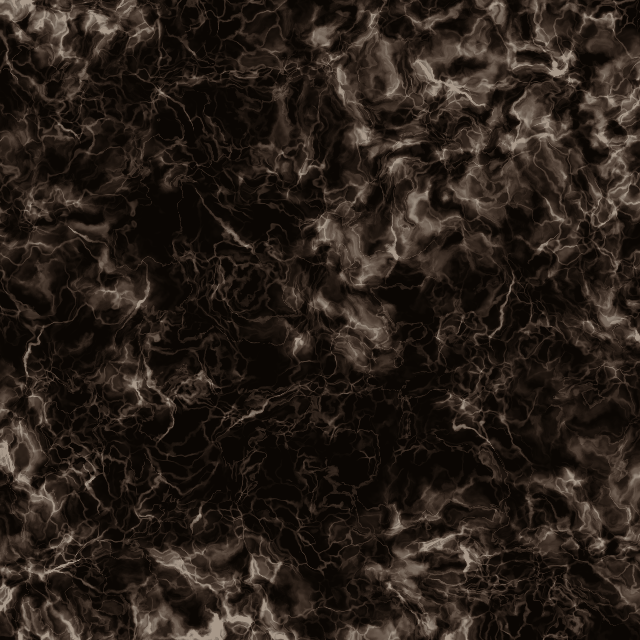
Reproduce this texture procedurally as a Shadertoy shader.

```glsl
// Dark brown brecciated marble: cloudy mineral haze over near-black fragments,
// a web of fine cracks at several scales, and a few short pale calcite veins.
// Everything is drawn in a noise-warped domain so that no line stays straight.

float hash(vec2 p) {
    return fract(sin(dot(p, vec2(127.1, 311.7))) * 43758.5453);
}

vec2 hash2(vec2 p) {
    return vec2(hash(p), hash(p + 57.3));
}

float noise(vec2 p) {
    vec2 i = floor(p), f = fract(p);
    f = f * f * (3.0 - 2.0 * f);
    return mix(mix(hash(i), hash(i + vec2(1, 0)), f.x),
               mix(hash(i + vec2(0, 1)), hash(i + vec2(1, 1)), f.x), f.y);
}

// Fractal noise around 0.5
float fbm(vec2 p) {
    float sum = 0.0, amp = 0.516;
    for (int i = 0; i < 5; i++) {
        sum += amp * noise(p);
        p = mat2(1.6, 1.2, -1.2, 1.6) * p + 7.7;
        amp *= 0.5;
    }
    return sum;
}

vec2 warp(vec2 p) {
    return vec2(fbm(p), fbm(p + 31.4)) - 0.5;
}

// Second minus first nearest-seed distance: zero along the cell borders
float crackDistance(vec2 p) {
    vec2 cell = floor(p);
    float nearest = 9.0, second = 9.0;
    for (int y = -1; y <= 1; y++)
    for (int x = -1; x <= 1; x++) {
        vec2 c = cell + vec2(x, y);
        float d = length(c + hash2(c) - p);
        second = min(second, max(nearest, d));
        nearest = min(nearest, d);
    }
    return second - nearest;
}

// Thin line along the mid level of a fractal noise
float wisp(vec2 p, float width) {
    return 1.0 - smoothstep(0.0, width, abs(fbm(p) - 0.5));
}

// Short tapered strokes, at most one per grid cell, mostly steep
float paleVeins(vec2 p) {
    vec2 cell = floor(p);
    float veins = 0.0;
    for (int y = -1; y <= 1; y++)
    for (int x = -1; x <= 1; x++) {
        vec2 c = cell + vec2(x, y);
        float present = step(0.35, hash(c + 3.1));
        float angle = 1.57 + 2.3 * (hash(c + 8.6) - 0.5);
        float halfLength = mix(0.18, 0.42, hash(c + 5.2));
        vec2 dir = vec2(cos(angle), sin(angle));
        vec2 q = p - c - hash2(c + 17.0);
        float along = clamp(dot(q, dir), -halfLength, halfLength);
        float d = length(q - along * dir);
        float taper = 1.0 - abs(along) / halfLength;
        float width = 0.008 + 0.022 * taper;
        float core = 1.0 - smoothstep(0.2 * width, width, d);
        float halo = 0.2 * exp(-d * 22.0) * taper;
        veins = max(veins, present * (core * (0.4 + 0.6 * taper) + halo));
    }
    return veins;
}

void mainImage(out vec4 fragColor, in vec2 fragCoord) {
    vec2 uv = fragCoord / iResolution.y;
    vec2 p = uv + 0.10 * warp(uv * 9.0) + 0.022 * warp(uv * 42.0 + 5.0);

    // Brown haze, mottled, and darkened inside the stone fragments
    float haze = smoothstep(0.34, 0.68, fbm(p * 6.0 + 2.0));
    float mottle = smoothstep(0.25, 0.75, fbm(p * 38.0 + 11.0));
    float inside = smoothstep(0.08, 0.6, crackDistance(p * 19.0 + 4.0));
    float value = 0.68 * haze * mottle * mix(1.25, 0.4, inside);

    // Web of cracks, finer and fainter with each layer
    float freq = 9.0;
    for (int i = 0; i < 4; i++) {
        vec2 q = p * freq + 13.0 * float(i);
        float width = 0.05 + 0.0042 * freq;
        float line = 1.0 - smoothstep(0.0, width, crackDistance(q));
        float mask = smoothstep(0.42, 0.68, fbm(q * 0.4 + 21.0));
        value += (0.44 - 0.05 * float(i)) * line * mask * (0.4 + mottle);
        freq *= 1.8;
    }

    // Wispy threads
    float threads = smoothstep(0.42, 0.62, fbm(p * 8.0 + 40.0));
    value += 0.32 * threads * wisp(uv * 7.0 + p * 4.0, 0.02);
    value += 0.26 * (1.0 - threads) * wisp(p * 20.0 + 9.0, 0.03);

    // Pale veins, broken up by the mottling
    value += 0.75 * paleVeins(p * 6.0) * (0.45 + 0.8 * mottle);

    // Fine grain, then the dark-to-cream ramp with browner midtones
    value += 0.09 * (noise(uv * 190.0) - 0.5) * (0.3 + value);
    value = clamp(value * 1.08 - 0.02, 0.0, 1.25);
    vec3 color = mix(vec3(0.04, 0.025, 0.012), vec3(0.53, 0.48, 0.43), value);
    color -= vec3(0.0, 0.10, 0.13) * max(value * (1.0 - value), 0.0);
    fragColor = vec4(color, 1.0);
}
```
